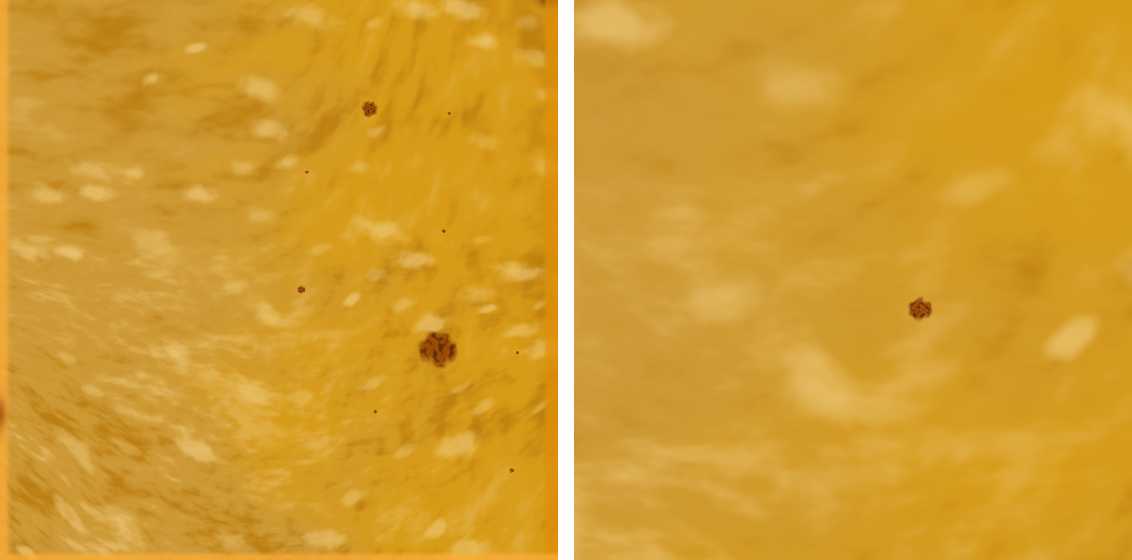
Left, the full canvas; right, a detail of the centre.
Give the GLSL for this texture, as a Shadertoy shader.

```glsl
// Moist golden fruit flesh: soft bent fibres, pale glints, brown specks and glowing edges.
const vec3 TAN   = vec3(0.80, 0.60, 0.21);
const vec3 GOLD  = vec3(0.85, 0.61, 0.07);
const vec3 OCHRE = vec3(0.73, 0.48, 0.05);
const vec3 PALE  = vec3(0.91, 0.75, 0.43);
const vec3 GLINT = vec3(0.95, 0.82, 0.53);
const vec3 BROWN = vec3(0.58, 0.25, 0.02);
const vec3 DARK  = vec3(0.32, 0.11, 0.01);
const vec3 GLOW  = vec3(0.98, 0.68, 0.22);
const vec3 AMBER = vec3(0.87, 0.56, 0.03);
const vec2 GLINT_GRID  = vec2(10.0, 15.0);
const float GLINT_SHARE = 0.40;
const float FIBRE_BEND  = 0.85;
const float EDGE_WIDTH  = 0.018;
const int SPECKS = 9;

vec2 hash2(vec2 p) {
    vec3 q = fract(p.xyx * vec3(0.1031, 0.1030, 0.0973));
    q += dot(q, q.yzx + 33.33);
    return fract((q.xx + q.yz) * q.zy);
}

// Gradient noise, roughly -0.7 to 0.7
float corner(vec2 cell, vec2 offset) {
    float angle = 6.2832 * hash2(cell).x;
    return dot(vec2(cos(angle), sin(angle)), offset);
}

float noise(vec2 p) {
    vec2 i = floor(p), f = fract(p);
    vec2 u = f * f * f * (f * (f * 6.0 - 15.0) + 10.0);
    vec2 e = vec2(1.0, 0.0);
    return mix(mix(corner(i, f), corner(i + e, f - e), u.x),
               mix(corner(i + e.yx, f - e.yx), corner(i + 1.0, f - 1.0), u.x), u.y);
}

float fbm(vec2 p) {
    float sum = 0.0, gain = 1.0;
    for (int i = 0; i < 3; i++) {
        sum += gain * noise(p);
        p = mat2(1.9, 0.3, -0.3, 1.9) * p + 17.3;
        gain *= 0.55;
    }
    return sum;
}

// Soft, ragged ellipses scattered over a jittered grid
float glints(vec2 p, float blur) {
    vec2 g = p * GLINT_GRID, home = floor(g);
    float ragged = 0.45 * fbm(p * 32.0), light = 0.0;
    for (int y = -1; y <= 1; y++)
    for (int x = -1; x <= 1; x++) {
        vec2 cell = home + vec2(x, y);
        vec2 place = hash2(cell + 5.0), kind = hash2(cell + 71.0);
        vec2 d = g - cell - 0.15 - 0.7 * place;
        d.y += d.x * (kind.y - 0.5);
        float size = mix(0.16, 0.40, kind.y * kind.y);
        float r = length(d * vec2(0.85, 1.0)) / size + ragged;
        float on = step(kind.x, GLINT_SHARE) * mix(0.35, 0.9, place.y);
        light = max(light, on * (1.0 - smoothstep(0.55 - blur, 1.0 + blur, r)));
    }
    return light;
}

float patchAt(vec2 p, vec2 centre, vec2 size) {
    vec2 d = (p - centre) / size;
    return exp(-dot(d, d));
}

void mainImage(out vec4 fragColor, in vec2 fragCoord) {
    vec2 uv = fragCoord / iResolution.xy;
    float low = 1.0 - smoothstep(0.15, 0.75, uv.y);
    float right = smoothstep(0.4, 0.95, uv.x);

    // Fibres lie level above and curve into a bowl below
    vec2 flow = uv;
    flow.y -= FIBRE_BEND * low * (uv.x - 0.48) * (uv.x - 0.48);
    flow += 0.012 * vec2(noise(uv * 9.0), noise(uv * 9.0 + 40.0));

    // Layers of tone, from broad mottling to fine wet strands
    float broad = fbm(flow * vec2(3.0, 5.5) + 3.0);
    float strand = fbm(flow * mix(vec2(8.0, 20.0), vec2(13.0, 11.0), right) + 21.0);
    float fine = fbm(flow * vec2(30.0, 62.0) + 9.0);
    float tone = 0.55 * broad + 0.55 * strand;
    tone += fine * mix(0.16, 0.50, low) * (1.0 - 0.55 * right);
    tone += 0.28 * patchAt(uv, vec2(0.33, 0.47), vec2(0.25, 0.10));
    tone -= 0.38 * patchAt(uv, vec2(0.24, 0.86), vec2(0.20, 0.09));
    tone -= 0.25 * smoothstep(0.91, 1.0, uv.x);

    // Tan flesh turns to clear gold towards the right and top
    float golden = smoothstep(0.3, 0.8, uv.x + 0.18 * uv.y - 0.06 + 0.32 * broad);
    vec3 col = mix(TAN, GOLD, 0.85 * golden);
    col = mix(col, OCHRE, 0.85 * smoothstep(0.0, 0.65, -tone));
    col = mix(col, PALE, (0.75 - 0.3 * golden) * smoothstep(0.05, 0.75, tone));
    col = mix(col, GLINT, 0.68 * glints(flow, mix(0.35, 0.15, low)));

    // Brown specks, the first one largest
    for (int i = 0; i < SPECKS; i++) {
        float k = float(i);
        vec2 centre = vec2(0.45, 0.10) + vec2(0.50, 0.75) * fract(vec2(0.67, 0.37) + k * vec2(0.755, 0.57));
        float radius = mix(0.003, 0.031, pow(1.0 - k / float(SPECKS), 8.0));
        vec2 d = (uv - centre) / radius;
        float r = length(d) + 0.4 * noise(d * 1.6 + k * 7.0);
        vec3 crust = mix(BROWN, DARK, smoothstep(0.0, 0.4, noise(d * 3.2 + k) + 0.15 * r));
        col = mix(col, crust, 0.85 * (1.0 - smoothstep(0.65, 1.15, r)));
    }

    // Stained corner and lit borders
    col = mix(col, DARK, 0.8 * patchAt(uv, vec2(0.99, 1.0), vec2(0.022, 0.012)));
    col = mix(col, AMBER, 0.75 * smoothstep(1.0 - 1.6 * EDGE_WIDTH, 1.0 - EDGE_WIDTH, uv.x));
    float rim = 1.0 - smoothstep(0.4 * EDGE_WIDTH, 1.2 * EDGE_WIDTH, min(uv.x, uv.y * 1.3));
    col = mix(col, GLOW, 0.75 * rim);
    col = mix(col, BROWN, 0.7 * patchAt(uv, vec2(0.0, 0.26), vec2(0.011, 0.03)));
    fragColor = vec4(col, 1.0);
}
```
